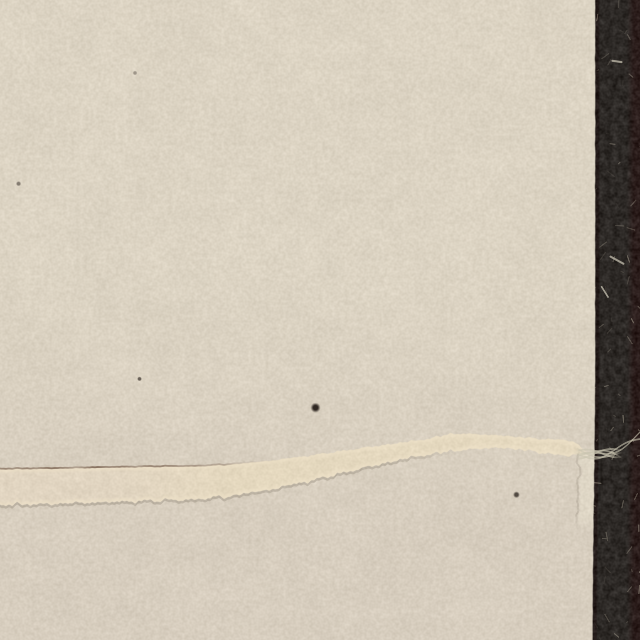
A WebGL 1 fragment shader for this texture:

```glsl
precision highp float;
// Grainy beige paper with a torn cream strip, beside a dark fibrous border.
uniform vec2 u_resolution;

float hash(vec2 p) {
  vec3 q = fract(vec3(p.xyx) * 0.1031);
  q += dot(q, q.yzx + 33.33);
  return fract((q.x + q.y) * q.z);
}

vec2 gradient(vec2 cell) {
  float angle = 6.2832 * hash(cell);
  return vec2(cos(angle), sin(angle));
}

float noise(vec2 p) {
  vec2 i = floor(p), f = fract(p);
  vec2 u = f * f * f * (f * (f * 6.0 - 15.0) + 10.0);
  vec2 e = vec2(1.0, 0.0);
  float low = mix(dot(gradient(i), f), dot(gradient(i + e), f - e), u.x);
  float high = mix(dot(gradient(i + e.yx), f - e.yx), dot(gradient(i + 1.0), f - 1.0), u.x);
  return mix(low, high, u.y);
}

float segment(vec2 p, vec2 a, vec2 b) {
  vec2 d = b - a;
  return length(p - a - d * clamp(dot(p - a, d) / dot(d, d), 0.0, 1.0));
}

float speck(vec2 p, vec2 center, float radius) {
  return 1.0 - smoothstep(radius * 0.45, radius * 1.4, length(p - center));
}

float line(float dist, float width) {
  return 1.0 - smoothstep(width * 0.3, width * 1.3, abs(dist));
}

float tearTop(float x) {
  return 0.267 + 0.004 * smoothstep(0.0, 0.3, x) + 0.05 * smoothstep(0.28, 0.8, x)
    + 0.005 * exp(-pow((x - 0.71) / 0.035, 2.0))
    - 0.008 * smoothstep(0.74, 0.88, x) - 0.024 * smoothstep(0.88, 0.935, x);
}

float tearBottom(float x) {
  return 0.212 + 0.008 * smoothstep(0.0, 0.35, x) + 0.08 * smoothstep(0.28, 0.78, x)
    - 0.012 * smoothstep(0.78, 0.9, x);
}

vec3 paperColor(vec2 p, float grain) {
  vec3 color = mix(vec3(0.843, 0.805, 0.745), vec3(0.862, 0.828, 0.762), smoothstep(0.15, 0.6, p.y));
  color += 0.013 * noise(p * 9.0) + 0.018 * noise(p * 34.0);
  return color + grain * vec3(1.0, 1.02, 1.1);
}

// Pale lint: one short tilted thread in some cells of a grid.
float lint(vec2 p) {
  float amount = 0.0;
  vec2 cell = floor(p * 38.0);
  for (int j = -1; j <= 1; j++) {
    for (int i = -1; i <= 1; i++) {
      vec2 c = cell + vec2(float(i), float(j));
      vec2 center = (c + vec2(hash(c + 3.1), hash(c + 8.7))) / 38.0;
      vec2 arm = gradient(c + 17.0) * (0.001 + 0.006 * hash(c + 5.0));
      float strand = line(segment(p, center - arm, center + arm), 0.0012);
      amount = max(amount, strand * step(0.45, hash(c + 29.0)) * hash(c + 41.0));
    }
  }
  return amount;
}

vec3 borderColor(vec2 p, float grain) {
  vec3 color = mix(vec3(0.175, 0.16, 0.148), vec3(0.17, 0.115, 0.108), smoothstep(0.978, 0.992, p.x));
  color += 1.7 * grain + 0.07 * noise(p * vec2(90.0, 70.0));
  color = mix(color, vec3(0.62, 0.59, 0.53), 0.55 * lint(p));
  float flecks = line(segment(p, vec2(0.957, 0.905), vec2(0.971, 0.903)), 0.002);
  flecks = max(flecks, line(segment(p, vec2(0.954, 0.599), vec2(0.974, 0.588)), 0.002));
  flecks = max(flecks, line(segment(p, vec2(0.94, 0.552), vec2(0.95, 0.536)), 0.0016));
  return mix(color, vec3(0.74, 0.72, 0.66), 0.8 * flecks);
}

void main() {
  vec2 p = gl_FragCoord.xy / u_resolution;
  float grain = 0.035 * noise(p * 145.0) + 0.028 * noise(p * 260.0 + 31.0);
  vec3 color = paperColor(p, grain);

  // Torn strip: cream body, ragged bright rims, and thin shadows.
  float rough = 0.003 * noise(vec2(p.x * 55.0, 4.0)) + 0.003 * noise(vec2(p.x * 130.0, 9.0));
  float above = p.y - tearTop(p.x) - rough * (0.3 + 0.7 * smoothstep(0.3, 0.6, p.x));
  float below = tearBottom(p.x) + 1.5 * rough - p.y;
  float inside = max(above, below);
  float reach = 1.0 - smoothstep(0.9, 0.925, p.x);
  float strip = (1.0 - smoothstep(-0.0015, 0.0015, inside)) * reach;
  vec3 cream = mix(vec3(0.885, 0.835, 0.755), vec3(0.9, 0.85, 0.745), smoothstep(0.15, 0.4, p.x));
  color = mix(color, cream + 0.9 * grain + 0.025 * noise(p * 45.0), 0.9 * strip);
  color = mix(color, vec3(0.935, 0.885, 0.785), 0.6 * strip * smoothstep(-0.008, -0.001, inside));
  color -= 0.11 * line(below - 0.0025, 0.0025) * (1.0 - smoothstep(0.6, 0.75, p.x));
  float crease = line(above - 0.001, 0.0018) * (1.0 - smoothstep(0.24, 0.44, p.x));
  color = mix(color, vec3(0.5, 0.41, 0.34), crease * (0.65 + 0.6 * noise(vec2(p.x * 30.0, 2.0))));

  // Frayed pale fringe below the right end of the tear.
  float fringeEdge = 0.906 + 0.008 * noise(vec2(p.y * 40.0, 6.0)) + 0.004 * noise(vec2(p.y * 110.0, 1.0));
  float fringe = smoothstep(0.165, 0.2, p.y) * (1.0 - smoothstep(0.285, 0.305, p.y));
  color = mix(color, vec3(0.89, 0.86, 0.79) + grain, 0.65 * fringe * smoothstep(fringeEdge - 0.002, fringeEdge + 0.003, p.x));
  color -= 0.07 * fringe * line(p.x - fringeEdge + 0.003, 0.002);

  // Isolated ink specks.
  float ink = 0.95 * speck(p, vec2(0.493, 0.363), 0.0062);
  ink = max(ink, 0.75 * speck(p, vec2(0.807, 0.227), 0.0042));
  ink = max(ink, 0.65 * speck(p, vec2(0.218, 0.408), 0.003));
  ink = max(ink, 0.5 * speck(p, vec2(0.029, 0.713), 0.0033));
  ink = max(ink, 0.35 * speck(p, vec2(0.211, 0.886), 0.003));
  color = mix(color, vec3(0.15, 0.12, 0.1), ink);

  // Dark border with a soft red-brown contact line.
  float edge = mix(0.926, 0.930, smoothstep(0.0, 0.45, p.y)) + 0.001 * noise(vec2(p.y * 60.0, 3.0));
  vec3 border = borderColor(p, grain) - vec3(0.04, 0.06, 0.055) * line(p.x - edge - 0.003, 0.004);
  color = mix(color, border, smoothstep(edge - 0.0015, edge + 0.0015, p.x));

  // Loose strands fanning from the tear across the border.
  for (int k = 0; k < 6; k++) {
    float n = float(k);
    float t = clamp((p.x - 0.895) / 0.105, 0.0, 1.0);
    float path = 0.284 + 0.003 * n * (1.0 - t) + (0.037 - 0.009 * n) * t * t + 0.006 * sin(t * 7.0 + n * 2.1);
    float span = smoothstep(0.895, 0.91, p.x) * (1.0 - smoothstep(0.955, 0.975, p.x - 0.05 * step(n, 1.0)));
    color = mix(color, vec3(0.79, 0.77, 0.69), 0.6 * span * line(p.y - path, 0.0018));
  }
  gl_FragColor = vec4(clamp(color, 0.0, 1.0), 1.0);
}
```
